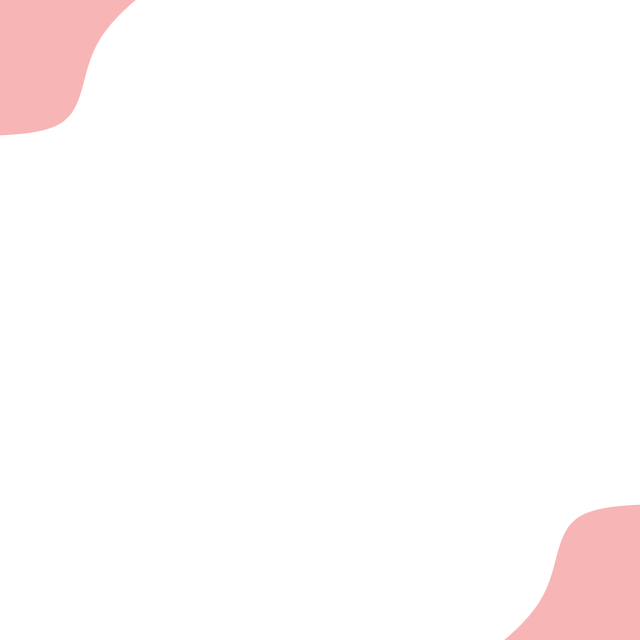
A Shadertoy shader for this background:

```glsl
#define PAPER vec3(1.0)
#define BLUSH vec3(0.97, 0.71, 0.71)
#define STEPS 24

vec2 bezier(vec2 a, vec2 b, vec2 c, vec2 d, float t) {
    float s = 1.0 - t;
    return s * s * s * a + 3.0 * s * s * t * b + 3.0 * s * t * t * c + t * t * t * d;
}

float segmentDistance(vec2 p, vec2 a, vec2 b) {
    vec2 pa = p - a, ba = b - a;
    return length(pa - ba * clamp(dot(pa, ba) / dot(ba, ba), 0.0, 1.0));
}

// The wavy rim: an upper and a lower curve joined smoothly, t in 0..2
vec2 rim(float t) {
    vec2 joint = vec2(0.1315, 0.1263);
    return t < 1.0
        ? bezier(vec2(0.2122, 0.0), vec2(0.1536, 0.0495), vec2(0.1432, 0.0807), joint, t)
        : bezier(joint, vec2(0.1159, 0.1875), vec2(0.1029, 0.2070), vec2(0.0, 0.2115), t - 1.0);
}

// Signed distance to the rim, negative on the corner side
float cornerBlob(vec2 p) {
    float dist = 1.0;
    bool inside = false;
    vec2 a = rim(0.0);
    for (int i = 1; i <= 2 * STEPS; i++) {
        vec2 b = rim(float(i) / float(STEPS));
        dist = min(dist, segmentDistance(p, a, b));
        // The rim never turns back in y, so one span decides the side
        if (p.y >= a.y && p.y < b.y)
            inside = p.x < mix(a.x, b.x, (p.y - a.y) / (b.y - a.y));
        a = b;
    }
    return inside ? -dist : dist;
}

void mainImage(out vec4 fragColor, in vec2 fragCoord) {
    float scale = min(iResolution.x, iResolution.y);
    vec2 uv = fragCoord / iResolution.xy;

    // Half-turn symmetry: measure inward from the nearer blob's corner
    vec2 fromTopLeft = vec2(fragCoord.x, iResolution.y - fragCoord.y) / scale;
    vec2 fromBottomRight = vec2(iResolution.x - fragCoord.x, fragCoord.y) / scale;
    vec2 p = uv.x < uv.y ? fromTopLeft : fromBottomRight;

    // Fill with a soft edge one pixel wide
    float coverage = clamp(0.5 - cornerBlob(p) * scale, 0.0, 1.0);
    fragColor = vec4(mix(PAPER, BLUSH, coverage), 1.0);
}
```
